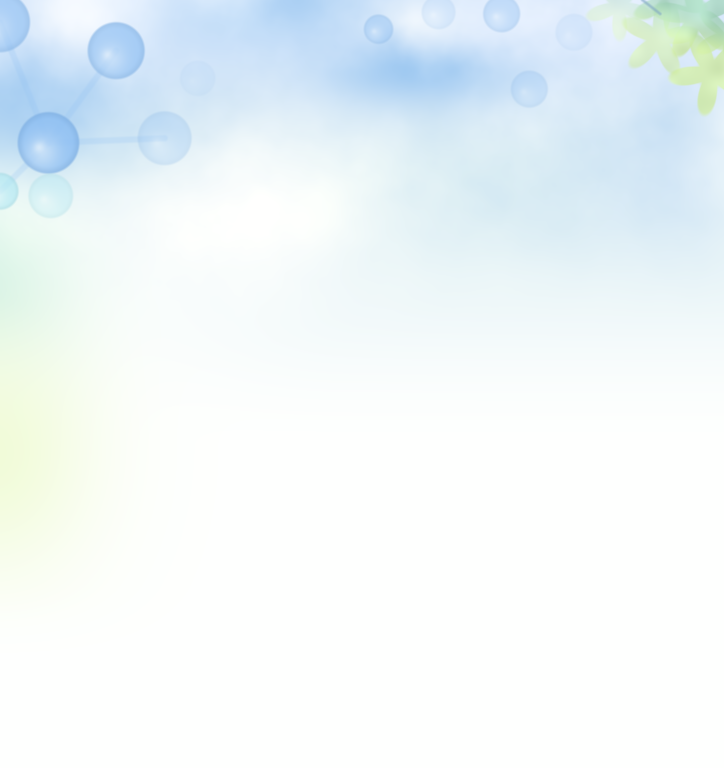
Reproduce this background procedurally as a Shadertoy shader.

```glsl
const vec3 WHITE = vec3(0.995, 1.0, 0.995);
const vec3 MIST = vec3(0.865, 0.935, 0.955);
const vec3 HAZE = vec3(0.85, 0.91, 0.985);
const vec3 BLUE = vec3(0.64, 0.80, 0.95);
const vec3 MINT = vec3(0.84, 0.95, 0.91);
const vec3 LIME = vec3(0.945, 0.985, 0.85);
const vec3 BALL_BLUE = vec3(0.56, 0.75, 0.95);
const vec3 BALL_CYAN = vec3(0.70, 0.91, 0.95);
const vec3 LEAF_GREEN = vec3(0.65, 0.84, 0.74);
const vec3 LEAF_LIME = vec3(0.83, 0.94, 0.64);
const vec3 TWIG = vec3(0.50, 0.65, 0.77);
const float ASPECT = 0.941;
const float CLOUD_SCALE = 7.0;
const float BOND_WIDTH = 0.004;

// Centre, radius, opacity; the first ball is the hub of the next four
const int BALLS = 12;
const int BONDED = 4;
const vec4 ball[BALLS] = vec4[](
    vec4(0.063, 0.814, 0.040, 0.85), vec4(0.151, 0.934, 0.037, 0.70),
    vec4(0.214, 0.820, 0.035, 0.28), vec4(0.000, 0.971, 0.039, 0.65),
    vec4(0.000, 0.751, 0.024, 0.70), vec4(0.066, 0.745, 0.029, 0.40),
    vec4(0.492, 0.962, 0.019, 0.45), vec4(0.570, 0.984, 0.022, 0.20),
    vec4(0.652, 0.982, 0.024, 0.40), vec4(0.746, 0.958, 0.024, 0.14),
    vec4(0.688, 0.884, 0.024, 0.28), vec4(0.257, 0.898, 0.023, 0.10));

// Centre, radius, rotation
const int LEAVES = 6;
const vec4 leaf[LEAVES] = vec4[](
    vec4(0.805, 0.992, 0.045, 0.3), vec4(0.856, 0.950, 0.052, 1.1),
    vec4(0.925, 0.905, 0.056, 0.5), vec4(0.870, 1.000, 0.050, 0.2),
    vec4(0.905, 0.978, 0.058, 0.8), vec4(0.945, 0.955, 0.045, 0.1));

float hash(vec2 p) {
    return fract(sin(dot(p, vec2(127.1, 311.7))) * 43758.5453);
}

float noise(vec2 p) {
    vec2 i = floor(p), f = fract(p);
    f = f * f * (3.0 - 2.0 * f);
    return mix(mix(hash(i), hash(i + vec2(1, 0)), f.x),
               mix(hash(i + vec2(0, 1)), hash(i + vec2(1, 1)), f.x), f.y);
}

float fbm(vec2 p) {
    float sum = 0.0, amp = 0.5;
    for (int i = 0; i < 5; i++) {
        sum += amp * noise(p);
        p = mat2(1.6, 1.2, -1.2, 1.6) * p;
        amp *= 0.5;
    }
    return sum;
}

float glow(vec2 p, vec2 centre, vec2 size) {
    vec2 d = (p - centre) / size;
    return exp(-dot(d, d));
}

float segment(vec2 p, vec2 a, vec2 b) {
    vec2 ab = b - a;
    return length(p - a - ab * clamp(dot(p - a, ab) / dot(ab, ab), 0.0, 1.0));
}

vec3 sky(vec2 p) {
    float cloud = fbm(p * CLOUD_SCALE + 3.0) - 0.48;
    vec2 q = p + 0.05 * cloud;
    vec3 col = mix(WHITE, MIST, smoothstep(0.42, 0.78, p.y) * 0.95);
    col = mix(col, HAZE, smoothstep(0.76, 0.96, q.y));
    col = mix(col, HAZE, 0.5 * glow(q, vec2(0.88, 0.77), vec2(0.14, 0.10)));

    // Left edge fading from mint to lime
    col = mix(col, WHITE, smoothstep(0.45, 0.05, p.x) * smoothstep(0.82, 0.68, p.y));
    col = mix(col, MINT, glow(p, vec2(-0.03, 0.63), vec2(0.13, 0.12)));
    col = mix(col, LIME, glow(p, vec2(-0.01, 0.41), vec2(0.13, 0.16)));

    // Deep blue patches along the top
    col = mix(col, BLUE, 0.75 * glow(q, vec2(0.03, 0.86), vec2(0.13, 0.08)));
    col = mix(col, BLUE, 0.70 * glow(q, vec2(0.36, 0.99), vec2(0.17, 0.065)));
    col = mix(col, BLUE, 0.85 * glow(q, vec2(0.53, 0.90), vec2(0.12, 0.04)));
    col = mix(col, WHITE, 0.55 * glow(q, vec2(0.54, 0.975), vec2(0.06, 0.035)));
    col = mix(col, WHITE, 0.40 * glow(q, vec2(0.10, 0.985), vec2(0.07, 0.05)));

    // Bright opening and cloud texture
    col = mix(col, WHITE, 0.97 * glow(q, vec2(0.32, 0.72), vec2(0.15, 0.125)));
    float top = smoothstep(0.55, 0.90, p.y);
    col += cloud * top * vec3(0.30, 0.18, 0.06);
    return mix(col, WHITE, smoothstep(0.24, 0.13, p.y));
}

void mainImage(out vec4 fragColor, in vec2 fragCoord) {
    vec2 p = fragCoord / iResolution.xy * vec2(ASPECT, 1.0);
    float px = 1.5 / iResolution.y;
    vec3 col = sky(p);

    // Bonds
    for (int i = 1; i <= BONDED; i++) {
        float d = segment(p, ball[0].xy, ball[i].xy);
        col = mix(col, BALL_BLUE, 0.22 * smoothstep(BOND_WIDTH + px, BOND_WIDTH - px, d));
    }

    // Glassy balls with a darker rim and a low highlight
    for (int i = 0; i < BALLS; i++) {
        vec2 d = (p - ball[i].xy) / ball[i].z;
        float r = length(d);
        float edge = px / ball[i].z;
        vec3 tint = mix(BALL_CYAN, BALL_BLUE, smoothstep(0.76, 0.79, ball[i].y));
        tint = mix(tint, WHITE, 0.45 * glow(d, vec2(-0.2, -0.3), vec2(0.55)));
        tint = mix(tint, WHITE, 0.45 * glow(d, vec2(-0.3, -0.15), vec2(0.17)));
        tint -= 0.05 * smoothstep(0.75, 1.0, r);
        col = mix(col, tint, ball[i].w * smoothstep(1.0 + edge, 1.0 - edge, r));
    }

    // Pointed leaves and their twig
    for (int i = 0; i < LEAVES; i++) {
        vec2 d = p - leaf[i].xy;
        float lobe = abs(cos(2.5 * (atan(d.y, d.x) + leaf[i].w)));
        float outline = leaf[i].z * mix(0.35, 1.0, lobe * lobe);
        float cover = smoothstep(2.0 * px, -2.0 * px, length(d) - outline);
        vec3 tint = mix(LEAF_LIME, LEAF_GREEN, smoothstep(0.93, 0.99, p.y + 0.3 * (p.x - 0.9)));
        tint += 0.12 * (noise(p * 45.0) - 0.5);
        col = mix(col, tint, cover * mix(0.3, 0.75, smoothstep(0.79, 0.91, leaf[i].x)));
    }
    float twig = segment(p, vec2(0.835, 1.0), vec2(0.858, 0.982));
    col = mix(col, TWIG, 0.6 * smoothstep(0.0015 + px, 0.0, twig));

    fragColor = vec4(clamp(col, 0.0, 1.0), 1.0);
}
```
